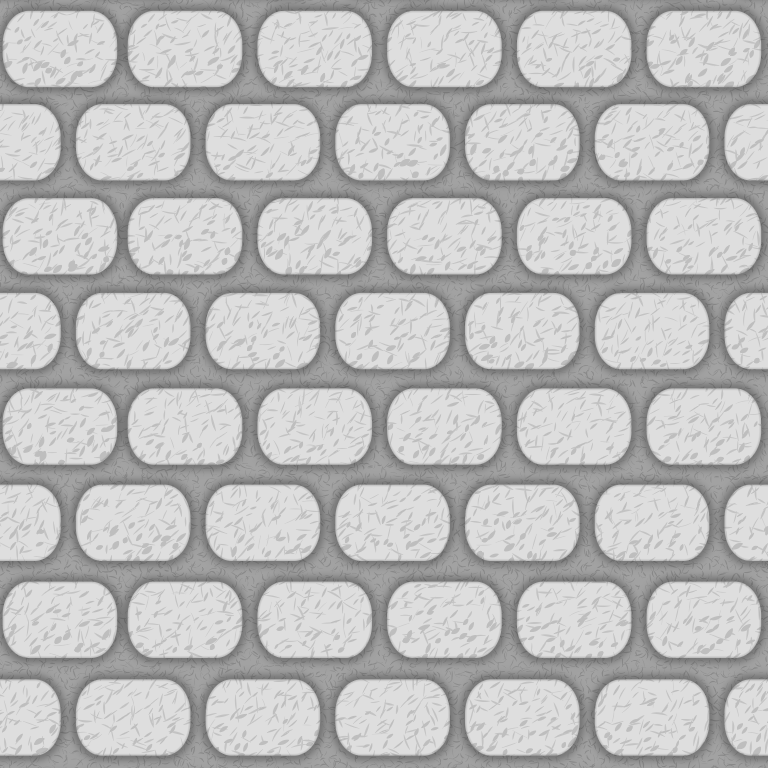
A three.js fragment shader for this pattern:

```glsl
// Staggered courses of pale rounded stones, flecked with strokes, in scratched grey mortar.
#define COLUMN_PITCH 0.1689
#define ROW_PITCH 0.12435
#define FIRST_ROW 0.0638
#define ROW_BOW 0.0059
#define HALF_SIZE vec2(0.0746, 0.0497)
#define CORNER vec2(0.034, 0.044)
#define SHADOW_REACH 0.0085
#define STONE 0.87
#define FLECK 0.745
#define MORTAR 0.635
#define SCRATCH 0.85

varying vec2 vUv;

vec4 hash42(vec2 p) {
  vec4 q = fract(p.xyxy * vec4(0.1031, 0.1030, 0.0973, 0.1099));
  q += dot(q, q.wzxy + 33.33);
  return fract((q.xxyz + q.yzzw) * q.zywx);
}

// Approximate distance to a box with elliptical corners.
float stoneDistance(vec2 p) {
  vec2 q = max(abs(p) - HALF_SIZE + CORNER, 1e-4);
  float reach = length(q / CORNER);
  return (reach - 1.0) * reach / length(q / (CORNER * CORNER));
}

// Centre of a stone; the courses are slightly bowed and every second one is shifted.
vec2 stoneCentre(float column, float row) {
  float odd = mod(row, 2.0);
  float bend = (row - 3.5) / 3.5;
  float x = mix(0.072, 0.0045, odd) + column * COLUMN_PITCH;
  if (odd < 0.5 && abs(column) < 0.5) x += 0.006;
  float down = FIRST_ROW + row * ROW_PITCH - ROW_BOW * (1.0 - bend * bend);
  return vec2(x, 1.0 - down);
}

// Coverage by scattered leaf-shaped strokes; size holds half length and half width.
float strokes(vec2 p, float count, vec2 size, float angle, float spread, float curl, float px) {
  vec2 home = floor(p * count);
  float cover = 0.0;
  for (int j = -1; j <= 1; j++) {
    for (int i = -1; i <= 1; i++) {
      vec2 cell = home + vec2(float(i), float(j));
      vec4 h = hash42(cell + count * 3.0);
      float turn = angle + spread * (2.0 * h.z - 1.0);
      vec2 along = vec2(cos(turn), sin(turn));
      vec2 d = p - (cell + h.xy) / count;
      float len = size.x * mix(0.5, 1.0, h.w);
      float wid = size.y * mix(0.3, 1.0, fract(h.w * 7.3 + h.z * 3.1));
      float u = dot(d, along) / len;
      float v = dot(d, vec2(-along.y, along.x)) + curl * (h.x - 0.5) * len * u * u;
      float ink = clamp(0.5 - (abs(v) - wid * (1.0 - u * u)) / px, 0.0, 1.0);
      ink *= min(1.0, 2.0 * wid / px) * (1.0 - smoothstep(0.8, 1.0, abs(u)));
      cover = max(cover, ink);
    }
  }
  return cover;
}

void main() {
  vec2 p = vUv;
  float px = max(fwidth(p.x), 1e-5);

  // Nearest stone, and the soft shadows of all its neighbours.
  float row = floor((1.0 - p.y - FIRST_ROW) / ROW_PITCH + 0.5);
  float nearest = 1.0;
  float light = 1.0;
  vec2 local = vec2(0.0);
  vec2 id = vec2(0.0);
  for (int j = -1; j <= 1; j++) {
    float r = row + float(j);
    float column = floor((p.x - mix(0.072, 0.0045, mod(r, 2.0))) / COLUMN_PITCH + 0.5);
    for (int i = -1; i <= 1; i++) {
      float c = column + float(i);
      vec2 offset = p - stoneCentre(c, r);
      float d = stoneDistance(offset);
      float fall = max(d, 0.0) / SHADOW_REACH;
      light *= 1.0 - 0.25 * exp(-fall * fall);
      if (d < nearest) {
        nearest = d;
        local = offset;
        id = vec2(c, r);
      }
    }
  }

  // Mortar with fine curled scratches.
  float scratches = strokes(p, 140.0, vec2(0.0068, 0.0009), 0.6, 1.57, 1.2, px);
  float mortar = MORTAR * light * mix(1.0, SCRATCH, scratches);

  // Stone with thin flecks, and broad dabs that thicken toward its foot.
  float wear = mix(0.65, 1.1, hash42(id + 20.0).x);
  float foot = mix(1.15, 0.5, smoothstep(-HALF_SIZE.y, HALF_SIZE.y, local.y));
  float thin = strokes(p, 64.0, vec2(0.0125, 0.0014), 0.75, 1.3, 0.3, px);
  float dabs = strokes(p, 58.0, vec2(0.0095, 0.0036 * wear * foot), 0.75, 0.5, 0.2, px);
  float stone = mix(STONE, FLECK, max(thin * 0.85, dabs));
  stone *= 1.0 - 0.14 * smoothstep(-0.0035, 0.0, nearest);

  float inside = clamp(0.5 - nearest / px, 0.0, 1.0);
  gl_FragColor = vec4(vec3(mix(mortar, stone, inside)), 1.0);
}
```
